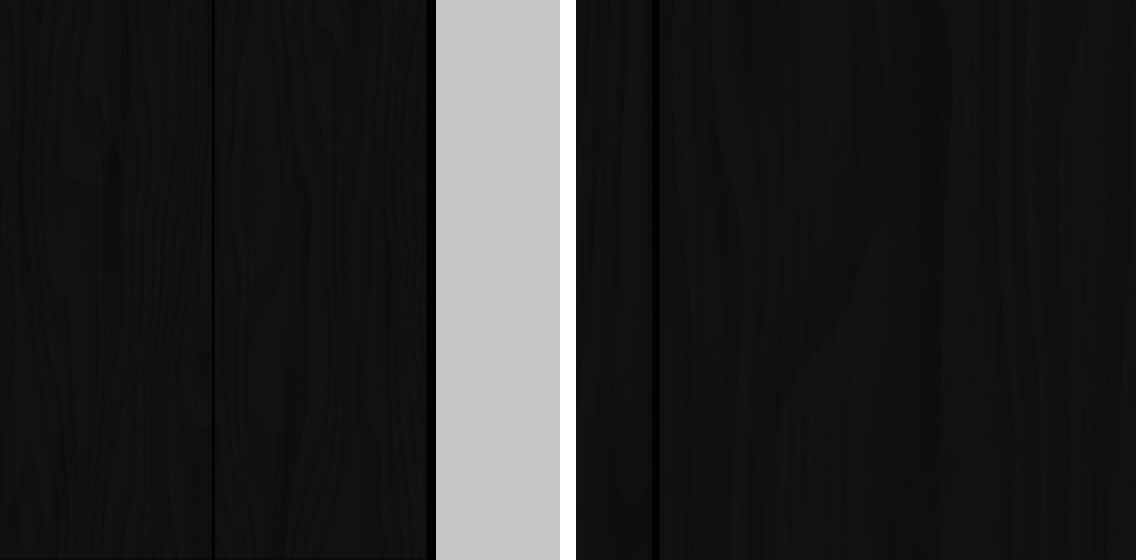
Left: the whole. Right: its middle third, enlarged.
Write a Shadertoy shader that draws this texture.

```glsl
#define BOARD_WIDTH 0.3809
#define GROOVE_WIDTH 0.0042
#define EDGE_START 0.7617
#define EDGE_END 0.7786
#define RING_COUNT 34.0
#define PORE_SCALE vec2(260.0, 34.0)
#define WOOD_COLOR vec3(0.071, 0.069, 0.069)
#define GRAIN_COLOR vec3(0.040, 0.038, 0.038)
#define GAP_COLOR vec3(0.002)
#define WALL_COLOR vec3(0.777)

vec2 hash2(vec2 p) {
    vec3 q = fract(vec3(p.xyx) * vec3(0.1031, 0.1030, 0.0973));
    q += dot(q, q.yzx + 33.33);
    return fract((q.xx + q.yz) * q.zy);
}

// Distance to the nearest scattered point
float cellular(vec2 p) {
    vec2 cell = floor(p);
    float nearest = 2.0;
    for (int j = -1; j <= 1; j++)
    for (int i = -1; i <= 1; i++) {
        vec2 neighbor = cell + vec2(i, j);
        nearest = min(nearest, length(neighbor + hash2(neighbor) - p));
    }
    return nearest;
}

// Smooth drift, stretched along the boards
float layeredSines(vec2 p, float seed) {
    float sum = 0.0, amplitude = 0.5;
    for (int i = 0; i < 4; i++) {
        sum += amplitude * sin(p.x + 1.3 * sin(p.y + seed) + seed);
        p = mat2(1.7, 0.35, -0.5, 1.6) * p;
        seed += 2.4;
        amplitude *= 0.52;
    }
    return sum;
}

// Darkness of the grain: arched rings, fine lines, broad streaks and pores
float woodGrain(vec2 p, float seed) {
    float drift = layeredSines(p * vec2(17.0, 3.2), seed);
    float phase = p.x * RING_COUNT + 2.2 * drift;
    float ring = fract(phase);
    float soften = clamp(fwidth(phase), 0.02, 0.4);
    float rings = smoothstep(0.25, 0.95, ring) * (1.0 - smoothstep(1.0 - soften, 1.0, ring));

    float finePhase = p.x * 620.0 + 9.0 * drift + 5.0 * sin(p.x * 71.0 + seed);
    float fine = pow(0.5 + 0.5 * sin(finePhase), 3.0);
    fine *= 0.5 + 0.5 * layeredSines(p * vec2(38.0, 4.0), seed + 5.0);

    float streak = smoothstep(0.25, 0.9, layeredSines(p * vec2(42.0, 5.0), seed + 9.0));
    float pores = 1.0 - smoothstep(0.1, 0.55, cellular(p * PORE_SCALE + seed * 17.0));
    return 0.28 * rings + 0.30 * fine + 0.30 * streak + 0.10 * pores;
}

// Smooth-edged vertical band
float band(float x, float left, float right, float pixel) {
    return clamp((x - left) / pixel + 0.5, 0.0, 1.0)
         * clamp((right - x) / pixel + 0.5, 0.0, 1.0);
}

void mainImage(out vec4 fragColor, in vec2 fragCoord) {
    vec2 uv = fragCoord / iResolution.xy;
    float pixel = 1.0 / iResolution.x;

    // Boards, each with its own grain
    float board = floor(uv.x / BOARD_WIDTH);
    vec2 local = vec2(uv.x - board * BOARD_WIDTH, uv.y);
    float grain = woodGrain(local, 1.7 + board * 4.3);
    vec3 color = mix(WOOD_COLOR, GRAIN_COLOR, clamp(grain, 0.0, 1.0));

    // Groove between the boards, with a soft shaded lip
    float fromGroove = abs(uv.x - BOARD_WIDTH);
    color *= 1.0 - 0.3 * exp(-fromGroove / 0.003);
    float halfGroove = 0.5 * GROOVE_WIDTH;
    color = mix(color, GAP_COLOR, band(uv.x, BOARD_WIDTH - halfGroove, BOARD_WIDTH + halfGroove, pixel));

    // Faint shade along the lower rim
    color *= 1.0 - 0.35 * (1.0 - smoothstep(0.0, 0.006, uv.y));

    // Dark side edge and plain wall
    color = mix(color, GAP_COLOR, band(uv.x, EDGE_START, 2.0, pixel));
    color = mix(color, WALL_COLOR, band(uv.x, EDGE_END, 2.0, pixel));
    fragColor = vec4(color, 1.0);
}
```
